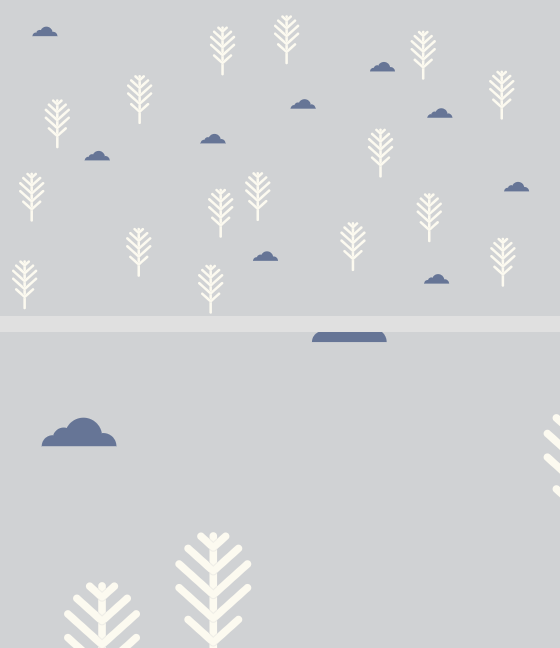
Top: the whole. Bottom: its middle third, enlarged.
Give the GLSL for this pattern, as a WebGL 1 fragment shader.

```glsl
precision highp float;
// Scattered pale feather-shaped trees and small flat-bottomed blue clouds on grey.
// Each cell of a grid with staggered columns holds one jittered motif, drawn with
// distance functions. One unit is a hundredth of the canvas height.

uniform vec2 u_resolution;

#define CELL vec2(25.4, 25.0)
#define FOOTPRINT vec2(9.5, 16.5)
#define TREE_SHARE 0.6
#define EDGE_LIMIT 43.0
#define TRUNK_HEIGHT 14.7
#define STROKE_RADIUS 0.4
#define BRANCH_SPACING 2.5
#define SEAM_STRENGTH 0.3
#define GROUND_COLOR vec3(0.815, 0.823, 0.831)
#define TREE_COLOR vec3(0.99, 0.98, 0.94)
#define CLOUD_COLOR vec3(0.40, 0.46, 0.59)

vec2 hash2(vec2 p) {
  vec2 q = vec2(dot(p, vec2(127.1, 311.7)), dot(p, vec2(269.5, 183.3)));
  return fract(sin(q + 4.7) * 43758.55);
}

float segment(vec2 p, vec2 a, vec2 b) {
  vec2 ab = b - a;
  return length(p - a - ab * clamp(dot(p - a, ab) / dot(ab, ab), 0.0, 1.0));
}

float circle(vec2 p, vec2 center, float radius) {
  return length(p - center) - radius;
}

float coverage(float d) {
  return clamp(0.5 - d * u_resolution.y / 100.0, 0.0, 1.0);
}

float trunk(vec2 p) {
  return segment(p, vec2(0.0), vec2(0.0, TRUNK_HEIGHT)) - STROKE_RADIUS;
}

// Five mirrored pairs of rising branches, longest below the middle
float branches(vec2 p) {
  p.x = abs(p.x);
  float d = 100.0;
  for (int i = 0; i < 5; i++) {
    float k = float(i);
    float reach = 3.83 - 0.64 * pow(abs(k - 1.5), 1.5);
    vec2 root = vec2(0.0, 3.5 + BRANCH_SPACING * k);
    d = min(d, segment(p, root, root + reach * vec2(1.0, 0.9)));
  }
  return d - STROKE_RADIUS;
}

// Four overlapping puffs cut off along a flat base
float cloud(vec2 p) {
  float d = circle(p, vec2(0.46, 1.04), 1.97);
  d = min(d, circle(p, vec2(-1.62, 0.81), 1.16));
  d = min(d, circle(p, vec2(-2.78, 0.0), 1.16));
  d = min(d, circle(p, vec2(2.55, 0.0), 1.39));
  return max(d, -p.y);
}

void main() {
  vec2 p = gl_FragCoord.xy * 100.0 / u_resolution.y;

  // Grid cell, with each column shifted by its own amount
  float column = floor(p.x / CELL.x);
  float shift = fract(column * 0.618);
  vec2 cell = vec2(column, floor(p.y / CELL.y + shift));

  // Jittered motif centre, kept inside its cell
  vec2 center = (cell + 0.5 - vec2(0.0, shift)) * CELL;
  center += (hash2(cell) - 0.5) * (CELL - FOOTPRINT);
  vec2 q = p - center;

  // Evenly mixed choice between tree and cloud
  float kind = fract(dot(cell, vec2(0.7549, 0.5698)));
  float visible = step(abs(center.y - 50.0), EDGE_LIMIT);

  vec3 color = GROUND_COLOR;
  if (kind < TREE_SHARE) {
    q.y += 0.5 * TRUNK_HEIGHT;
    float stem = trunk(q);
    float twigs = branches(q);
    // Faint seams where the branch outlines cross the trunk
    float seam = coverage(stem) * coverage(abs(twigs) - 0.06);
    vec3 ink = mix(TREE_COLOR, GROUND_COLOR, seam * SEAM_STRENGTH);
    color = mix(color, ink, visible * coverage(min(stem, twigs)));
  } else {
    q.y += 1.5;
    color = mix(color, CLOUD_COLOR, visible * coverage(cloud(q)));
  }
  gl_FragColor = vec4(color, 1.0);
}
```
